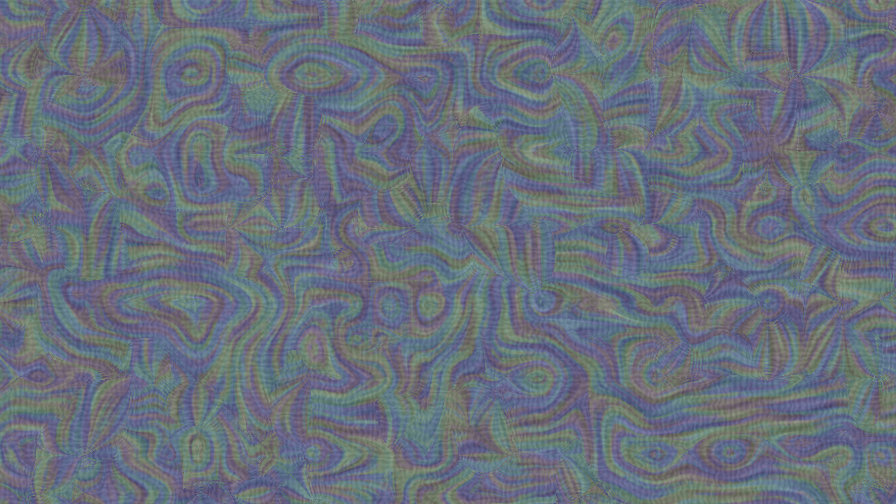
Give the GLSL for this pattern, as a WebGL 2 fragment shader.

```glsl
#version 300 es
precision highp float;
// Draws muted green, violet and russet fibres combed in short strokes along a broken, curling flow.

uniform vec2 u_resolution;
out vec4 fragColor;

// Lengths are in canvas heights.
const vec2 SWIRL_SIZE = vec2(0.23, 0.15);
const float KINK_SIZE = 0.075;
const float KINK_WEIGHT = 0.24;
const float SLOPE_SPAN = 0.004;
const float PATCH_SIZE = 0.095;
const float CROSS_LEVEL = 0.13;
const float BAND_SIZE = 0.0108;
const float FIBRE_SIZE = 0.0055;
const float FIBRE_WEIGHT = 0.7;
const int TRACE_STEPS = 8;
const float STEP_LENGTH = 0.0062;
const float WEAVE_PERIOD = 0.0106;
const float WEAVE_DEPTH = 0.026;
const float WEAVE_JITTER = 5.0;
const float SHADE_DEPTH = 0.45;
const float FULL_CHROMA = 0.095;
const vec3 MEAN_COLOR = vec3(0.413, 0.448, 0.487);
const vec3 COLOR_SWING = vec3(0.050, 0.076, 0.070);
const vec3 PEAK_HUE = vec3(1.75, 0.36, 4.65);
const float TAU = 6.2831853;

vec3 hash3(vec2 cell) {
    vec3 seed = vec3(dot(cell, vec2(127.1, 311.7)),
                     dot(cell, vec2(269.5, 183.3)),
                     dot(cell, vec2(419.2, 371.9)));
    return fract(sin(seed) * 43758.5453);
}

// Three independent channels of value noise, centred on zero.
vec3 noise3(vec2 p) {
    vec2 cell = floor(p);
    vec2 f = fract(p);
    f = f * f * (3.0 - 2.0 * f);
    vec3 low = mix(hash3(cell), hash3(cell + vec2(1, 0)), f.x);
    vec3 high = mix(hash3(cell + vec2(0, 1)), hash3(cell + vec2(1, 1)), f.x);
    return mix(low, high, f.y) - 0.5;
}

float hills(vec2 p) {
    return noise3(p / SWIRL_SIZE + 17.3).x
         + KINK_WEIGHT * noise3(p / KINK_SIZE + 41.7).y;
}

// The flow follows the contour lines of the hills, and crosses them in some patches.
vec2 flowDirection(vec2 p) {
    float here = hills(p);
    vec2 slope = vec2(hills(p + vec2(SLOPE_SPAN, 0.0)) - here,
                      hills(p + vec2(0.0, SLOPE_SPAN)) - here);
    slope /= max(length(slope), 1e-5);
    bool crossing = noise3(p / PATCH_SIZE + 97.9).z > CROSS_LEVEL;
    return crossing ? slope : vec2(slope.y, -slope.x);
}

// Averages grain along the flow line: xy gives the hue, z the shade.
vec3 combedGrain(vec2 start) {
    vec3 total = vec3(0.0);
    float weightSum = 0.0;
    for (int side = -1; side <= 1; side += 2) {
        vec2 p = start;
        vec2 heading = float(side) * flowDirection(p);
        for (int i = 0; i < TRACE_STEPS; i++) {
            vec2 along = flowDirection(p);
            heading = dot(along, heading) < 0.0 ? -along : along;
            p += STEP_LENGTH * heading;
            float weight = 1.0 - float(i) / float(TRACE_STEPS + 2);
            vec3 band = noise3(p / BAND_SIZE + 73.1);
            vec3 fibre = noise3(p / FIBRE_SIZE + 129.4);
            total += weight * vec3(band.xy + FIBRE_WEIGHT * fibre.xy, fibre.z);
            weightSum += weight;
        }
    }
    return total / weightSum;
}

// Short ticks that run across the local flow.
float weave(vec2 p) {
    vec2 along = flowDirection(p);
    vec2 jitter = WEAVE_JITTER * noise3(p / BAND_SIZE + 211.0).xy;
    vec2 ticks = sin(TAU * p / WEAVE_PERIOD + jitter);
    return dot(along * along, ticks);
}

vec3 hueWheel(vec2 v) {
    float chroma = smoothstep(0.0, FULL_CHROMA, length(v));
    float hue = atan(v.y, v.x + 1e-6);
    return MEAN_COLOR + chroma * COLOR_SWING * cos(hue - PEAK_HUE);
}

void main() {
    vec2 p = gl_FragCoord.xy / u_resolution.y;
    vec3 grain = combedGrain(p);
    vec3 color = hueWheel(grain.xy);
    color += SHADE_DEPTH * grain.z + WEAVE_DEPTH * weave(p);
    fragColor = vec4(clamp(color, 0.0, 1.0), 1.0);
}
```
